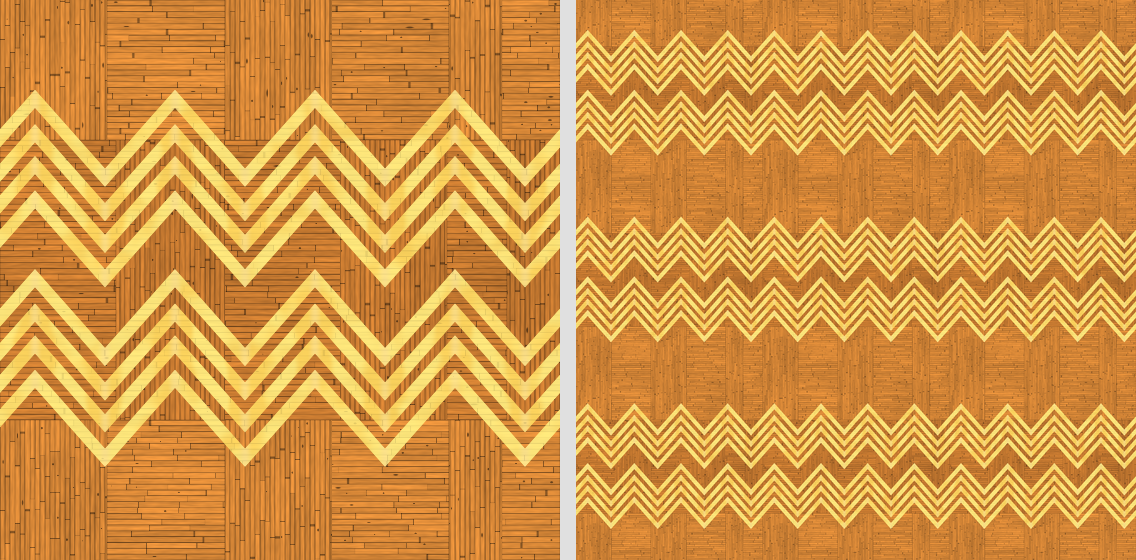
Left, the tile; right, the same tile 3 across and 3 down.
Reproduce this pattern procedurally as a three.js fragment shader.

```glsl
// Parquet of alternating upright and level plank panels, crossed by two groups
// of four gold chevron bands. Planks come from hashed rows with wrapping
// gradient noise for grain; the bands come from one folded triangle wave.
varying vec2 vUv;

const float TAU = 6.2831853;
const float SOFT = 0.0009;      // half width of a smoothed edge
const float BOARDS = 9.0;       // boards along one row
const float CHEVRONS = 4.0;     // zigzags across
const float DROP = 0.141;       // height from peak to valley
const float BAND = 0.0328;      // vertical thickness of a band

float hash(vec2 p) {
  return fract(sin(dot(p, vec2(127.1, 311.7))) * 43758.545);
}

vec2 gradientAt(vec2 cell, vec2 period) {
  float a = TAU * hash(mod(cell, period) + 0.5);
  return vec2(cos(a), sin(a));
}

// Gradient noise that wraps after one canvas, about -0.7 to 0.7.
float noise(vec2 uv, vec2 period) {
  vec2 p = uv * period, i = floor(p), f = p - i;
  vec2 u = f * f * f * (f * (f * 6.0 - 15.0) + 10.0), e = vec2(1.0, 0.0);
  float a = dot(gradientAt(i, period), f);
  float b = dot(gradientAt(i + e.xy, period), f - e.xy);
  float c = dot(gradientAt(i + e.yx, period), f - e.yx);
  float d = dot(gradientAt(i + e.xx, period), f - e.xx);
  return mix(mix(a, b, u.x), mix(c, d, u.x), u.y);
}

// Brightness of planks running along p.x, with seams, grain and knots.
float planks(vec2 p, float rows, float seed) {
  float row = mod(floor(p.y * rows), rows);
  float across = fract(p.y * rows);
  float shift = hash(vec2(row, seed));
  float along = BOARDS * (p.x + shift) + 0.4 * sin(TAU * (2.0 * p.x + shift * 7.0));
  vec2 id = vec2(mod(floor(along), BOARDS) + seed, row);
  float run = fract(along);

  float shade = 1.0 + 0.13 * (hash(id) - 0.5);
  shade += 0.11 * noise(p, vec2(20.0, 240.0)) + 0.07 * noise(p, vec2(60.0, 320.0));

  float seam = min(across, 1.0 - across) / rows;
  float joint = min(run, 1.0 - run) / BOARDS;
  float depth = mix(0.14, 0.42, hash(id + 17.0));
  shade *= 1.0 - depth * (1.0 - smoothstep(0.0003, 0.0017, seam));
  shade *= 1.0 - 0.4 * (1.0 - smoothstep(0.0003, 0.0016, joint));

  vec2 knot = vec2((run - mix(0.15, 0.85, hash(id + 31.0))) / BOARDS,
                   (across - mix(0.3, 0.7, hash(id + 43.0))) / rows);
  float size = mix(0.5, 1.2, hash(id + 59.0));
  float spot = 1.0 - smoothstep(0.4, 1.3, length(knot / vec2(0.0032, 0.0017)) / size);
  return shade * (1.0 - 0.5 * spot * step(0.76, hash(id + 71.0)));
}

// Panels: x is 1 for level planks, y is the distance to the nearest panel edge.
vec2 panel(vec2 uv, float middle) {
  vec4 cuts = mix(vec4(0.191, 0.401, 0.592, 0.801), vec4(0.207, 0.401, 0.608, 0.798), middle);
  float lastCut = mix(0.896, 0.905, middle);
  float column = dot(step(cuts, vec4(uv.x)), vec4(1.0)) + step(lastCut, uv.x);
  vec4 gap = abs(cuts - uv.x);
  float edge = min(min(gap.x, gap.y), min(gap.z, gap.w));
  edge = min(edge, min(abs(lastCut - uv.x), min(uv.x, 1.0 - uv.x)));
  edge = min(edge, abs(abs(uv.y - 0.5) - 0.25));
  return vec2(mod(column + middle, 2.0), edge);
}

vec3 wood(vec2 uv, float level) {
  float middle = step(abs(uv.y - 0.5), 0.25);
  vec2 part = panel(uv, middle);
  float upright = planks(uv.yx, 112.0, 5.0);
  float shade = mix(upright, level, part.x);
  shade *= 1.0 + 0.07 * noise(uv, vec2(5.0));
  shade *= 1.0 - 0.15 * (1.0 - smoothstep(0.0004, 0.0018, part.y));
  vec3 tint = mix(vec3(0.86, 0.54, 0.22), vec3(0.80, 0.49, 0.195), middle);
  return tint * shade;
}

// Gold of one band; fold runs from 0 at a peak to 1 at a valley.
vec3 gold(vec2 uv, float fold, float inner, float level) {
  float tip = abs(2.0 * fold - 1.0);
  float cloud = noise(uv, vec2(12.0)) + 0.5 * noise(uv, vec2(32.0));
  float halo = mix(0.25, smoothstep(0.25, 0.75, tip), inner);
  float warm = smoothstep(0.1, 0.9, halo + 0.9 * cloud + 0.1);
  vec3 tint = mix(vec3(0.99, 0.90, 0.48), vec3(0.98, 0.82, 0.36), warm);
  tint = mix(tint, vec3(0.98, 0.87, 0.56), 0.7 * smoothstep(0.78, 1.0, tip));
  return tint * mix(1.0, level, 0.2);
}

void main() {
  float level = planks(vUv, 96.0, 2.0);
  vec3 color = wood(vUv, level);

  // Depth below the peak line, the same along a whole zigzag.
  float fold = 2.0 * abs(fract(CHEVRONS * vUv.x + 0.25) - 0.5);
  float below = 1.0 - vUv.y - DROP * fold;
  float slant = inversesqrt(1.0 + pow(2.0 * CHEVRONS * DROP, 2.0));

  for (int i = 0; i < 8; i++) {
    float group = floor(float(i) / 4.0);
    float k = float(i) - 4.0 * group;
    float top = 0.160 + 0.3203 * group + 0.0599 * k + 0.0018 * sin(k * TAU / 3.0);
    float dist = (abs(below - top - 0.5 * BAND) - 0.5 * BAND) * slant;
    float inner = step(abs(k - 1.5), 1.0);
    float cover = 1.0 - smoothstep(-SOFT, SOFT, dist);
    color = mix(color, gold(vUv, fold, inner, level), cover);
  }
  gl_FragColor = vec4(color, 1.0);
}
```
